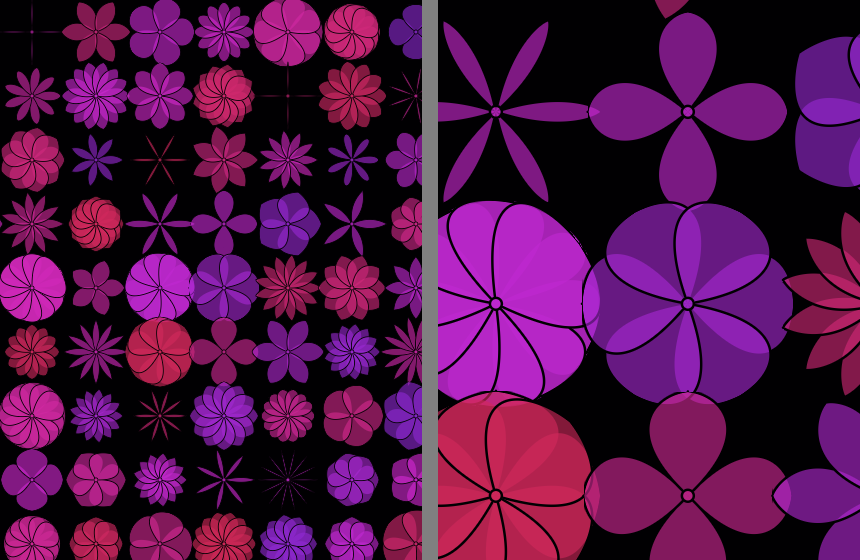
Left, the full canvas; right, a detail of the centre.
A Shadertoy shader for this pattern:

```glsl
// A grid of translucent flowers on black, each with its own hue, size,
// petal count and petal shape. Petals are laid one over another around the
// centre; each new petal hides the outlines below it but lets colour through.

const float TAU = 6.2831853;
const float PITCH = 0.11426;                    // cell size over canvas height
const vec2  RADIUS_RANGE = vec2(0.41, 0.56);    // in cells
const vec2  WIDTH_RANGE = vec2(0.07, 1.9);      // petal slope at the centre
const vec2  TAPER_RANGE = vec2(0.48, 1.0);      // round to pointed tip
const vec2  HUE_RANGE = vec2(0.765, 0.955);     // violet to crimson
const float MIN_PETALS = 4.0;
const float PETAL_CHOICES = 11.0;
const int   MAX_PETALS = 14;
const float SATURATION = 0.81;
const float BRIGHTNESS = 0.82;
const float PETAL_ALPHA = 0.62;
const float LINE_HALF = 0.0065;                 // in cells
const float EYE_RADIUS = 0.031;
const vec3  BACKGROUND = vec3(0.005, 0.0, 0.008);

float hash(vec2 cell, float seed) {
    return fract(sin(dot(cell, vec2(127.1, 311.7)) + seed * 74.7) * 43758.5453);
}

float pick(vec2 range, vec2 cell, float seed) {
    return mix(range.x, range.y, hash(cell, seed));
}

vec3 hueColor(float hue) {
    vec3 ramp = abs(fract(hue + vec3(0.0, 2.0, 1.0) / 3.0) * 6.0 - 3.0) - 1.0;
    return BRIGHTNESS * mix(vec3(1.0), clamp(ramp, 0.0, 1.0), SATURATION);
}

// Approximate signed distance to a petal from the origin to (1, 0),
// with half width x * width * (1 - x)^taper
float petalDistance(vec2 p, float width, float taper) {
    if (p.x <= 0.0) return length(p);
    if (p.x >= 1.0) return length(p - vec2(1.0, 0.0));
    float rest = max(1.0 - p.x, 0.001);
    float edge = width * p.x * pow(rest, taper);
    float slope = width * pow(rest, taper - 1.0) * (1.0 - (1.0 + taper) * p.x);
    return (abs(p.y) - edge) / sqrt(1.0 + slope * slope);
}

float fillMask(float d, float pixel) {
    return clamp(0.5 - d / pixel, 0.0, 1.0);
}

// Paints the flower of one cell over the given colour
vec3 paintFlower(vec3 under, vec2 p, vec2 cell, float pixel) {
    float radius = pick(RADIUS_RANGE, cell, 1.0);
    if (length(p) > radius * 1.2) return under;

    float width = pick(WIDTH_RANGE, cell, 2.0);
    float taper = pick(TAPER_RANGE, cell, 3.0);
    float count = MIN_PETALS + floor(hash(cell, 4.0) * PETAL_CHOICES);
    vec3 color = hueColor(pick(HUE_RANGE, cell, 5.0));

    float clear = 1.0;   // light passing through all petals so far
    float ink = 0.0;     // outlines still visible
    for (int i = 0; i < MAX_PETALS; i++) {
        if (float(i) >= count) break;
        float angle = TAU * float(i) / count;
        float c = cos(angle), s = sin(angle);
        vec2 q = vec2(c * p.x + s * p.y, c * p.y - s * p.x) / radius;
        float d = petalDistance(q, width, taper) * radius;
        float inside = fillMask(d, pixel);
        clear *= 1.0 - PETAL_ALPHA * inside;
        ink = max(ink * (1.0 - inside), fillMask(abs(d) - LINE_HALF, pixel));
    }

    // Outlined eye
    float eye = length(p) - EYE_RADIUS;
    float eyeFill = fillMask(eye, pixel);
    clear *= 1.0 - PETAL_ALPHA * eyeFill;
    ink = max(ink * (1.0 - eyeFill), fillMask(abs(eye) - LINE_HALF, pixel));

    return mix(mix(color, under, clear), BACKGROUND, ink);
}

void mainImage(out vec4 fragColor, in vec2 fragCoord) {
    // Cells counted from the top left, y downwards
    vec2 grid = vec2(fragCoord.x, iResolution.y - fragCoord.y) / (iResolution.y * PITCH);
    float pixel = 1.0 / (iResolution.y * PITCH);
    vec2 home = floor(grid);

    // Neighbours too, since flowers may reach beyond their cell
    vec3 color = BACKGROUND;
    for (int y = -1; y <= 1; y++) {
        for (int x = -1; x <= 1; x++) {
            vec2 cell = home + vec2(x, y);
            color = paintFlower(color, grid - cell - 0.5, cell, pixel);
        }
    }
    fragColor = vec4(color, 1.0);
}
```
